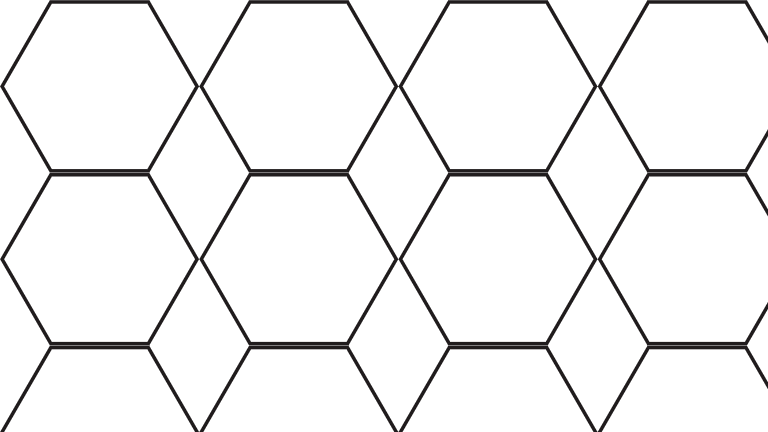
Reproduce this pattern procedurally as a Shadertoy shader.

```glsl
// Outlined flat-topped hexagons on white, stacked on a rectangular grid so that
// rows nearly share edges and columns nearly touch tips, leaving diamonds between.
// Each outline is the coverage of an outer hexagon minus that of an inner one.

// Lengths are in canvas heights.
const vec2 CELL = vec2(0.4611, 0.4);  // grid period
const float APOTHEM = 0.1995;         // leaves a hairline gap between rows
const float STROKE = 0.0081;

const vec3 PAPER = vec3(1.0);
const vec3 INK = vec3(0.125, 0.110, 0.114);

// Signed distance to the sides of a hexagon, with mitred corners.
float hexagonDistance(vec2 p, float apothem) {
    p = abs(p);
    return max(p.y, dot(p, vec2(0.8660254, 0.5))) - apothem;
}

// Share of a pixel that lies inside an edge.
float coverage(float dist, float pixel) {
    return clamp(0.5 - dist / pixel, 0.0, 1.0);
}

float hexagonOutline(vec2 p, float apothem, float stroke, float pixel) {
    float outer = hexagonDistance(p, apothem);
    return coverage(outer, pixel) - coverage(outer + stroke, pixel);
}

// Sums the four nearest cells, so edges that share a pixel both count.
float hexagonGrid(vec2 p, vec2 cell, float pixel) {
    vec2 corner = floor(p / cell - 0.5);
    float ink = 0.0;
    for (int j = 0; j < 2; j++) {
        for (int i = 0; i < 2; i++) {
            vec2 center = (corner + vec2(i, j) + 0.5) * cell;
            ink += hexagonOutline(p - center, APOTHEM, STROKE, pixel);
        }
    }
    return min(ink, 1.0);
}

void mainImage(out vec4 fragColor, in vec2 fragCoord) {
    // The grid starts at the top left corner.
    float pixel = 1.0 / iResolution.y;
    vec2 p = vec2(fragCoord.x, iResolution.y - fragCoord.y) * pixel;

    float ink = hexagonGrid(p, CELL, pixel);
    fragColor = vec4(mix(PAPER, INK, ink), 1.0);
}
```
